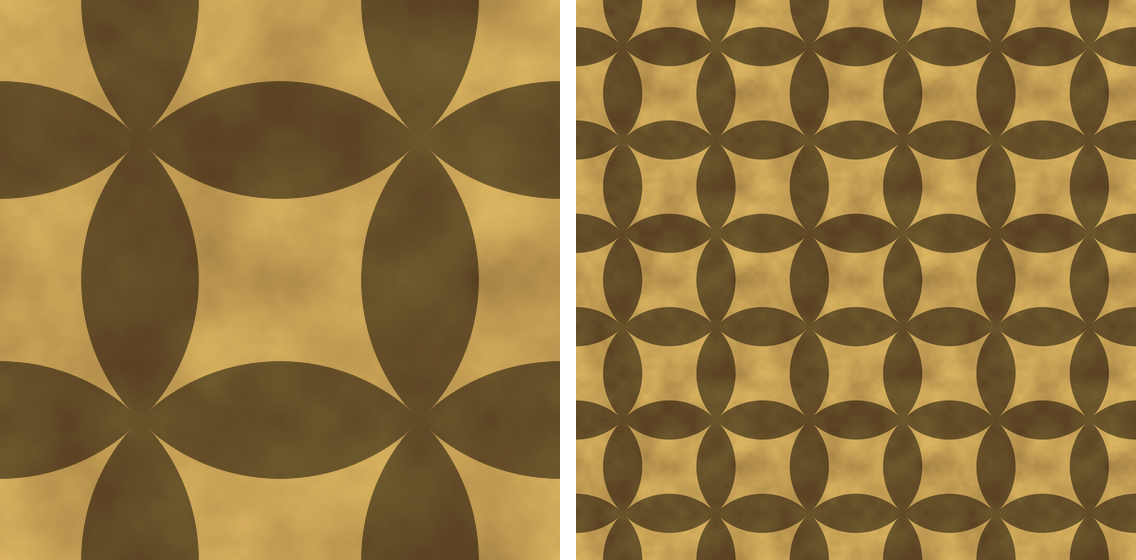
Left, the tile; right, the same tile 3 across and 3 down.
Write a three.js fragment shader that draws this pattern.

```glsl
// Overlapping circles on a square grid: where two circles overlap they form
// dark petals, leaving pale four-pointed panels between them.
// Wrapping fractal value noise mottles both tones with soft, cloudy wear.
varying vec2 vUv;

const float REPEATS = 2.0;        // cells across and up
const float RADIUS = 0.71;        // circle radius, in cells
const float EDGE = 0.001;         // half width of the smoothed edge, in canvas units
const float CLOUD_PERIOD = 8.0;   // largest clouds across the canvas
const int OCTAVES = 5;

const vec3 PANEL_WORN = vec3(0.63, 0.49, 0.26);
const vec3 PANEL_BRIGHT = vec3(0.90, 0.75, 0.40);
const vec3 PETAL_WORN = vec3(0.325, 0.22, 0.115);
const vec3 PETAL_BRIGHT = vec3(0.455, 0.385, 0.195);

// Sine-free hash of a lattice point
float hash(vec2 p) {
  vec3 q = fract(vec3(p.xyx) * 0.1031);
  q += dot(q, q.yzx + 33.33);
  return fract((q.x + q.y) * q.z);
}

// Value noise that repeats after a whole number of lattice steps
float wrappedNoise(vec2 p, float period, float seed) {
  vec2 cell = floor(p);
  vec2 f = fract(p);
  vec2 u = f * f * (3.0 - 2.0 * f);
  vec2 lo = mod(cell, period) + seed;
  vec2 hi = mod(cell + 1.0, period) + seed;
  float bottom = mix(hash(lo), hash(vec2(hi.x, lo.y)), u.x);
  float top = mix(hash(vec2(lo.x, hi.y)), hash(hi), u.x);
  return mix(bottom, top, u.y);
}

// Octaves of wrapped noise, normalised to 0..1
float clouds(vec2 uv, float period, float seed) {
  float sum = 0.0;
  float total = 0.0;
  float weight = 0.5;
  for (int i = 0; i < OCTAVES; i++) {
    sum += weight * wrappedNoise(uv * period, period, seed);
    total += weight;
    weight *= 0.5;
    period *= 2.0;
    seed += 17.0;
  }
  return sum / total;
}

// Signed distance to the petals, in cells, from a panel's centre; negative inside
float petalDistance(vec2 p, float radius) {
  vec2 q = abs(p);
  float beside = length(q - vec2(1.0, 0.0));
  float above = length(q - vec2(0.0, 1.0));
  return min(beside, above) - radius;
}

void main() {
  // Panels are centred on whole cell coordinates
  vec2 p = fract(vUv * REPEATS + 0.5) - 0.5;
  float d = petalDistance(p, RADIUS) / REPEATS;
  float panel = smoothstep(-EDGE, EDGE, d);

  // Mottled tones
  float wear = clouds(vUv, CLOUD_PERIOD, 5.0);
  vec3 petalColor = mix(PETAL_WORN, PETAL_BRIGHT, wear);
  vec3 panelColor = mix(PANEL_WORN, PANEL_BRIGHT, wear);

  gl_FragColor = vec4(mix(petalColor, panelColor, panel), 1.0);
}
```
